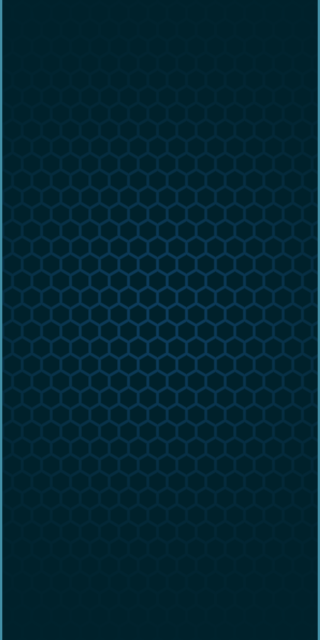
This pattern is drawn by a WebGL 1 fragment shader. Its source:

```glsl
precision highp float;
// Soft blue honeycomb lines on dark teal, lit from the centre, with bright side rails.

uniform vec2 u_resolution;

// Lengths are in canvas widths.
const float HEX_PITCH = 0.0604;              // distance between neighbouring cells
const vec2 HEX_ORIGIN = vec2(0.4016, 1.279); // centre of one cell
const float LINE_CORE = 0.0012;              // half width of the full-strength line
const float LINE_EDGE = 0.0078;              // half width including the soft edge
const vec2 GLOW_CENTRE = vec2(0.505, 0.51);  // as a fraction of the canvas
const float GLOW_RADIUS = 0.56;
const float RAIL_WIDTH = 0.0072;

const vec3 BASE_COLOR = vec3(0.0, 0.13, 0.168);
const vec3 LINE_COLOR = vec3(0.05, 0.235, 0.36);
const vec3 RAIL_COLOR = vec3(0.26, 0.56, 0.65);

// Offset from the nearest cell centre, from two interleaved rectangular grids.
vec2 hexOffset(vec2 p) {
  vec2 cell = HEX_PITCH * vec2(1.0, sqrt(3.0));
  vec2 a = mod(p + 0.5 * cell, cell) - 0.5 * cell;
  vec2 b = mod(p, cell) - 0.5 * cell;
  return dot(a, a) < dot(b, b) ? a : b;
}

// Distance to the nearest wall of a cell with vertical sides.
float hexWallDistance(vec2 offset) {
  vec2 q = abs(offset);
  return 0.5 * HEX_PITCH - max(q.x, dot(q, vec2(0.5, 0.5 * sqrt(3.0))));
}

void main() {
  float pixel = 1.0 / u_resolution.x;
  vec2 p = gl_FragCoord.xy * pixel;
  vec2 canvas = u_resolution * pixel;

  // Honeycomb, fading away from the centre.
  float wall = hexWallDistance(hexOffset(p - HEX_ORIGIN));
  float line = 1.0 - smoothstep(LINE_CORE, max(LINE_EDGE, LINE_CORE + pixel), wall);
  vec2 fromGlow = (p - GLOW_CENTRE * canvas) / GLOW_RADIUS;
  float glow = exp(-dot(fromGlow, fromGlow));
  vec3 color = mix(BASE_COLOR, LINE_COLOR, line * glow);

  // Rails along the left and right borders.
  float side = min(p.x, canvas.x - p.x);
  float rail = clamp((RAIL_WIDTH - side) / pixel + 0.5, 0.0, 1.0);
  color = mix(color, RAIL_COLOR, rail);

  gl_FragColor = vec4(color, 1.0);
}
```
